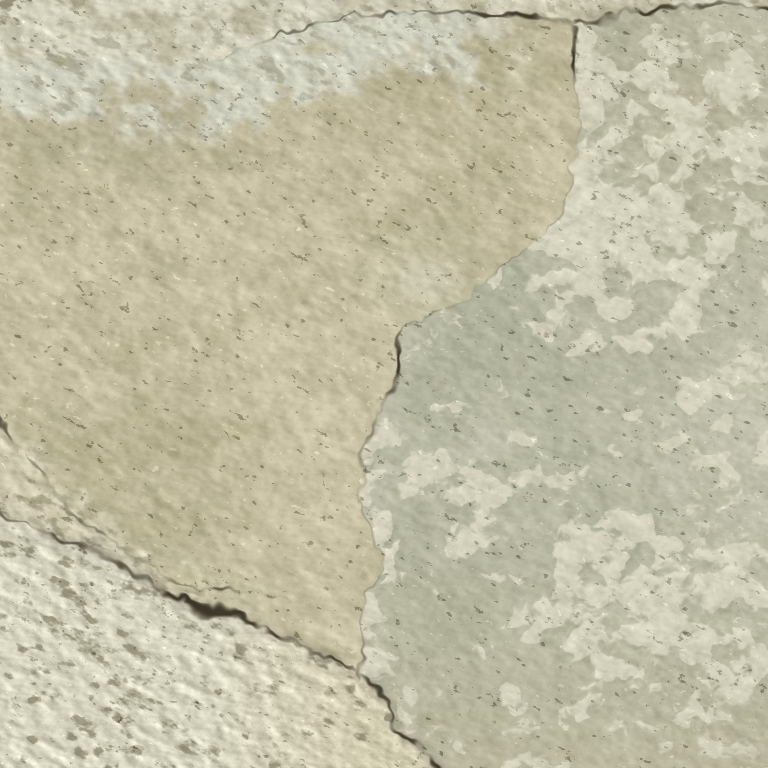
This texture is drawn by a three.js fragment shader. Its source:

```glsl
// Weathered plaster wall: tan, grey and pale coats split by dark jagged cracks.
varying vec2 vUv;

const vec3 TAN_DARK = vec3(0.715, 0.69, 0.57);
const vec3 TAN_LIGHT = vec3(0.82, 0.79, 0.675);
const vec3 GREY_DARK = vec3(0.695, 0.70, 0.61);
const vec3 GREY_LIGHT = vec3(0.765, 0.765, 0.685);
const vec3 OLIVE = vec3(0.725, 0.71, 0.605);
const vec3 CREAM = vec3(0.845, 0.835, 0.75);
const vec3 CHALK = vec3(0.82, 0.825, 0.765);
const vec3 PIT = vec3(0.43, 0.415, 0.315);
const vec3 CRACK = vec3(0.20, 0.18, 0.125);
const vec2 GRAIN_SCALE = vec2(52.0, 88.0);
const float GRAIN_TILT = -0.45;
const vec3 JAG = vec3(0.022, 0.012, 0.007); // coarse, middle, fine

float hash(vec2 p) {
  vec3 q = fract(p.xyx * 0.1031);
  q += dot(q, q.yzx + 33.33);
  return fract((q.x + q.y) * q.z);
}
float noise(vec2 p) {
  vec2 i = floor(p), f = fract(p);
  f = f * f * (3.0 - 2.0 * f);
  return mix(mix(hash(i), hash(i + vec2(1.0, 0.0)), f.x),
             mix(hash(i + vec2(0.0, 1.0)), hash(i + 1.0), f.x), f.y);
}
float fbm(vec2 p) {
  float sum = 0.0, amp = 0.52;
  for (int i = 0; i < 4; i++) {
    sum += amp * noise(p);
    p = mat2(1.6, 1.2, -1.2, 1.6) * p + 17.3;
    amp *= 0.5;
  }
  return sum;
}
vec2 jitter(vec2 p) { return vec2(noise(p), noise(p + 41.7)) - 0.5; }
float blob(vec2 p, float x, float y, float w, float h) {
  vec2 t = (p - vec2(x, y)) / vec2(w, h);
  return exp(-dot(t, t));
}
float bump(float x, float centre, float w) { return blob(vec2(x), centre, x, w, 1.0); }

// Crack paths: the main one gives x from y, the others y from x
float mainPath(float y) {
  return 0.468 + 0.055 * smoothstep(0.41, 0.53, y) + 0.1 * smoothstep(0.56, 0.62, y)
       + 0.125 * smoothstep(0.6, 0.77, y) + 0.027 * bump(y, 0.27, 0.04);
}
float lowerPath(float x) { return 0.335 - 0.46 * x - 0.7 * max(x - 0.47, 0.0); }
float upperPath(float x) {
  return 0.922 + 0.066 * smoothstep(0.22, 0.56, x) - 0.022 * bump(x, 0.73, 0.07);
}
float sidePath(float x) { return 0.19 + 0.27 * exp(-x * 6.5); }

// Dark core with a soft rim; the slope turns an offset into a distance
float line(float offset, float slope, float w) {
  float d = abs(offset) / length(vec2(1.0, slope));
  return (1.0 - smoothstep(w * 0.2, w * 1.3 + 0.0015, d)) * smoothstep(0.0, 0.003, w);
}

void main() {
  vec2 p = vUv;
  vec2 q = p + JAG.x * jitter(p * 13.0) + JAG.y * jitter(p * 42.0) + JAG.z * jitter(p * 105.0);
  float cloud = fbm(p * 5.0 + 3.0) - 0.5, mottle = fbm(p * vec2(28.0, 34.0) + 9.0) - 0.5;
  float mainOff = q.x - mainPath(q.y), lowerOff = q.y - lowerPath(q.x);
  float upperOff = q.y - upperPath(q.x), sideOff = q.y - sidePath(q.x);

  // Coats
  vec3 color = mix(TAN_DARK, TAN_LIGHT, clamp(0.5 + 1.4 * cloud + 1.3 * mottle, 0.0, 1.0));
  color = mix(color, CREAM, 0.75 * blob(p, 0.555, 0.635, 0.05, 0.04));
  color *= 1.0 - 0.07 * blob(p, 0.2, 0.84, 0.12, 0.08);
  vec3 grey = mix(GREY_DARK, GREY_LIGHT, clamp(0.55 + 2.0 * cloud + 0.9 * mottle, 0.0, 1.0));
  grey = mix(grey, OLIVE, 0.65 * max(smoothstep(0.35, 0.0, p.y), blob(p, 0.9, 0.85, 0.16, 0.22)));

  // Flaked cream patches with raised rims on the grey coat
  float cover = 0.4 * blob(p, 0.86, 0.74, 0.11, 0.19) + 0.36 * blob(p, 0.81, 0.19, 0.12, 0.13)
    + 0.21 * blob(p, 0.6, 0.35, 0.09, 0.08) + 0.13 * blob(p, 1.0, 0.25, 0.1, 0.25)
    + 0.3 * blob(p, 0.76, 0.69, 0.06, 0.05) - 0.22 * blob(p, 0.86, 0.77, 0.07, 0.05)
    + 0.27 * bump(mainOff, 0.012, 0.022) * (1.0 - bump(p.y, 0.53, 0.08));
  vec2 f = q * vec2(30.0, 40.0);
  float height = fbm(f), flake = smoothstep(-0.05, 0.04, height - 0.7 + cover);
  grey = mix(grey, CREAM, 0.9 * flake);
  grey += 0.22 * (height - fbm(f + vec2(-0.1, 0.2))) * smoothstep(0.05, 0.25, cover);

  float right = smoothstep(-0.003, 0.003, mainOff), lower = smoothstep(0.005, -0.005, lowerOff);
  float chalk = smoothstep(-0.11, -0.045, upperOff + 0.22 * mottle) * smoothstep(0.7, 0.6, q.x);
  float strip = smoothstep(0.03, -0.02, sideOff + 0.14 * mottle) * smoothstep(0.4, 0.15, p.x);
  float above = smoothstep(-0.003, 0.003, upperOff);
  color = mix(color, CHALK, 0.85 * chalk);
  color = mix(color, mix(CREAM, TAN_LIGHT, 0.4), 0.8 * strip);
  color = mix(color, grey, right);
  color = mix(color, mix(CREAM, TAN_LIGHT, 0.7 * smoothstep(0.25, 0.5, p.x)), lower);
  color = mix(color, mix(OLIVE, CREAM, smoothstep(-0.2, 0.1, mottle)), 0.8 * above);

  // Slanted raised grain with short dark pits
  float rough = max(lower, max(0.75 * strip * (1.0 - right), 0.4 * max(above, chalk)));
  float c = cos(GRAIN_TILT), s = sin(GRAIN_TILT);
  vec2 g = mat2(c, -s, s, c) * p * GRAIN_SCALE;
  float relief = fbm(g) - fbm(g + vec2(0.25, 0.45));
  color += relief * mix(mix(0.15, 0.11, right), 0.36, rough) + 0.07 * (fbm(p * 130.0) - 0.5);
  float pits = smoothstep(0.57, 0.75, fbm(g * 0.9 + 60.0) + 0.12 * mottle);
  color = mix(color, PIT, pits * (0.1 + 0.5 * rough + 0.5 * blob(p, 0.0, 0.96, 0.07, 0.06)));
  float speck = fbm(g * 1.7 + 90.0);
  color += 0.1 * smoothstep(0.74, 0.84, speck) - 0.2 * smoothstep(0.27, 0.17, speck);

  // Cracks, widening, fading and breaking up along their length
  float wear = noise(q * 34.0 + 5.0), broken = smoothstep(0.25, 0.6, noise(p * 38.0 + 31.0));
  float open = bump(q.y, 0.52, 0.05) + bump(q.y, 0.93, 0.04) + 0.6 * bump(q.y, 0.4, 0.03) + bump(q.y, 0.13, 0.02);
  float slope = (mainPath(q.y + 0.004) - mainPath(q.y - 0.004)) / 0.008;
  float dark = line(mainOff, slope, 0.0009 + (0.0008 + 0.0028 * wear) * open) * smoothstep(0.1, 0.12, q.y) * (1.0 - above);
  float chunk = 0.001 + 0.0025 * wear + 0.011 * wear * broken * bump(q.x, 0.23, 0.09);
  dark = max(dark, line(lowerOff, 0.46 + 0.7 * step(0.47, q.x), chunk));
  dark = max(dark, line(upperOff, 0.25, (0.0008 + 0.0028 * wear) * smoothstep(0.2, 0.5, q.x)));
  dark = max(dark, 0.8 * line(sideOff, 1.755 * exp(-q.x * 6.5), (0.0006 + 0.0024 * wear) * smoothstep(0.42, 0.34, q.x)));
  color *= 1.0 - 0.18 * bump(lowerOff, 0.0, 0.016) * wear;
  color = mix(color, CRACK, dark * mix(0.3, 0.92, broken));
  gl_FragColor = vec4(clamp(color, 0.0, 1.0), 1.0);
}
```
